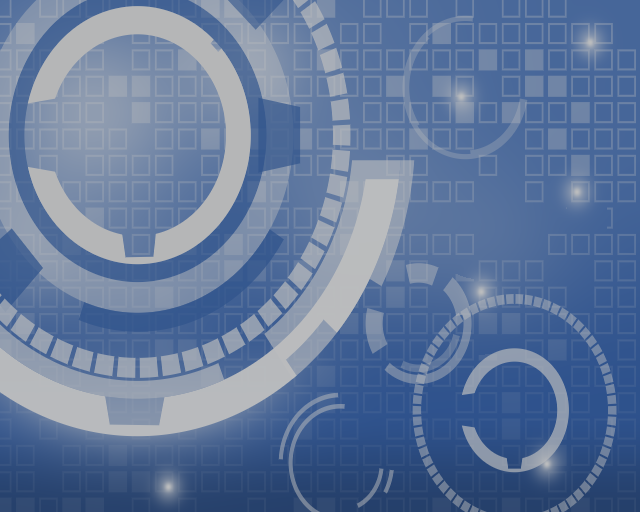
Write a WebGL 2 fragment shader that draws this background.

```glsl
#version 300 es
precision highp float;
// Blue technical backdrop: a large pale gear of broken rings at the upper left,
// four smaller dials, a fading grid of tiles and a few soft sparks.
// Rings are sectors, tick circles and tapered blocks in a stretched polar space.
uniform vec2 u_resolution;
out vec4 fragColor;

const vec3 DEEP = vec3(0.145, 0.25, 0.42);
const vec3 BLUE = vec3(0.18, 0.32, 0.55);
const vec3 SKY = vec3(0.275, 0.40, 0.60);
const vec3 SHADE = vec3(0.19, 0.33, 0.55);
const vec3 PALE = vec3(0.735, 0.74, 0.745);
const float STRETCH = 1.14;     // makes all rings taller than wide
const float TILE = 0.0515;      // grid pitch
const vec2 TILE_ORIGIN = vec2(0.2302, 0.780);
const vec2 GEAR = vec2(0.2687, 0.736);
const vec2 DIAL_TOP = vec2(0.909, 0.829);
const vec2 DIAL_MID = vec2(0.8176, 0.368);
const vec2 DIAL_LOW = vec2(0.6645, 0.096);
const vec2 DIAL_RIGHT = vec2(1.005, 0.1987);
// Glows: centre, size, strength
const vec4 GLOWS[7] = vec4[7](
  vec4(0.18, 0.78, 0.20, 0.62), vec4(0.48, 0.87, 0.13, 0.50),
  vec4(0.05, 0.52, 0.14, 0.38), vec4(0.68, 0.58, 0.20, 0.25),
  vec4(0.96, 0.51, 0.17, 0.17), vec4(0.27, 0.46, 0.15, 0.20),
  vec4(0.70, 0.92, 0.25, 0.10));
const vec2 SPARKS[6] = vec2[6](
  vec2(0.901, 0.811), vec2(1.153, 0.917), vec2(1.127, 0.625),
  vec2(0.940, 0.430), vec2(1.068, 0.094), vec2(0.329, 0.049));

float hash(vec2 p) { return fract(sin(dot(p, vec2(127.1, 311.7))) * 43758.5); }

float fill(float d) { return clamp(0.5 - d * u_resolution.y, 0.0, 1.0); }

float band(float r, float r0, float r1) { return max(r0 - r, r - r1); }

// Ring sector; angles in degrees, clockwise from the right
float arc(vec2 q, float r0, float r1, float a0, float a1) {
  float r = length(q);
  float a = degrees(atan(q.y, q.x)) - 0.5 * (a0 + a1);
  float side = abs(mod(a + 180.0, 360.0) - 180.0) - 0.5 * (a1 - a0);
  return fill(max(band(r, r0, r1), radians(side) * r));
}

float ring(vec2 q, float r0, float r1) { return fill(band(length(q), r0, r1)); }

float ticks(vec2 q, float r0, float r1, float count) {
  float turn = 6.28318 / count, r = length(q);
  float f = abs(fract(atan(q.y, q.x) / turn + 0.5) - 0.5);
  return fill(max(band(r, r0, r1), (f - 0.4) * turn * r));
}

// Tapered block lying along a spoke, half width w0 inside and w1 outside
float block(vec2 q, float angle, float r0, float r1, float w0, float w1) {
  vec2 u = vec2(cos(radians(angle)), sin(radians(angle)));
  float x = dot(q, u), y = dot(q, vec2(-u.y, u.x));
  return fill(max(band(x, r0, r1), abs(y) - mix(w0, w1, (x - r0) / (r1 - r0))));
}

void paint(inout vec3 col, vec3 ink, float a) { col = mix(col, ink, a); }

vec2 local(vec2 p, vec2 c) { return (p - c) * vec2(STRETCH, -1.0); }

void backdrop(inout vec3 col, vec2 p) {
  col = mix(DEEP, BLUE, smoothstep(0.0, 0.2, p.y));
  col = mix(col, SKY, smoothstep(0.2, 0.75, p.y));
  for (int i = 0; i < 7; i++) {
    vec2 d = (p - GLOWS[i].xy) / GLOWS[i].z;
    paint(col, PALE, GLOWS[i].w * exp(-dot(d, d)));
  }
  // Halo under the gear rim
  vec2 q = local(p, GEAR);
  float below = smoothstep(0.35, 0.6, q.y);
  paint(col, PALE, 0.45 * below * exp(-max(length(q) - 0.588, 0.0) / 0.045));
  // Tiles, outlined or filled at random
  vec2 g = (p - TILE_ORIGIN) * vec2(STRETCH, 1.0) / TILE + 0.5;
  vec2 id = floor(g), e = abs(fract(g) - 0.5);
  float d = (max(e.x, e.y) - 0.4) * TILE;
  float bare = smoothstep(0.3, 0.0, distance(p, vec2(0.94, 0.57)));
  float shown = step(0.15 + 0.6 * bare, hash(id));
  float solid = step(0.86, hash(id + 17.0));
  float fade = mix(0.07, 0.32, smoothstep(0.1, 0.85, p.y));
  float line = fill(abs(d + 0.002) - 0.002);
  paint(col, PALE, shown * fade * max(line, solid * fill(d) * 1.1));
}

void gear(inout vec3 col, vec2 q) {
  // Hub and inner rings
  paint(col, SHADE, 0.6 * ring(q, 0.252, 0.287));
  paint(col, PALE, 0.42 * ring(q, 0.287, 0.347));
  paint(col, SHADE, 0.7 * block(q, 0.0, 0.269, 0.362, 0.073, 0.055));
  paint(col, SHADE, 0.75 * block(q, 138.0, 0.33, 0.45, 0.052, 0.06));
  paint(col, SHADE, 0.6 * block(q, -47.0, 0.33, 0.45, 0.052, 0.06));
  paint(col, SHADE, 0.75 * arc(q, 0.347, 0.384, 32.0, 110.0));
  float cut = max(block(q, 180.0, 0.16, 0.27, 0.075, 0.058),
                  block(q, 89.0, 0.19, 0.238, 0.038, 0.031));
  cut = max(cut, block(q, -45.0, 0.242, 0.27, 0.012, 0.012));
  paint(col, PALE * 0.965, ring(q, 0.197, 0.252) * (1.0 - cut));
  // Tick circle
  paint(col, PALE, 0.68 * ticks(q, 0.435, 0.474, 58.0));
  // Rim: soft layers, then the bright band with its steps and notch
  float start = fill(0.049 - q.y);
  paint(col, PALE, 0.62 * start * arc(q, 0.480, 0.588, 0.0, 54.0));
  paint(col, PALE, 0.55 * start * arc(q, 0.588, 0.618, 0.0, 28.5));
  paint(col, PALE, 0.62 * arc(q, 0.480, 0.515, 68.0, 190.0));
  float notch = 0.65 * block(q, 90.7, 0.511, 0.566, 0.066, 0.055);
  float rim = arc(q, 0.515, 0.549, 0.0, 190.0) * fill(0.086 - q.y);
  rim = max(rim, arc(q, 0.545, 0.588, 0.0, 41.0) * fill(0.086 - q.y));
  rim = max(rim, arc(q, 0.545, 0.588, 53.0, 190.0));
  paint(col, PALE, 0.96 * rim * (1.0 - notch));
}

void dials(inout vec3 col, vec2 p) {
  vec2 q = local(p, DIAL_TOP);
  float a = max(arc(q, 0.130, 0.140, 10.0, 277.0), arc(q, 0.123, 0.137, 10.0, 85.0));
  paint(col, PALE, 0.3 * max(a, arc(q, 0.125, 0.140, 145.0, 230.0)));
  q = local(p, DIAL_MID);
  a = max(arc(q, 0.100, 0.118, -50.0, 130.0), arc(q, 0.080, 0.118, 150.0, 195.0));
  a = max(a, arc(q, 0.080, 0.118, -104.0, -68.0));
  paint(col, PALE, 0.45 * max(a, arc(q, 0.085, 0.118, -50.0, -10.0)));
  paint(col, PALE, 0.3 * arc(q, 0.080, 0.095, 15.0, 115.0));
  q = local(p, DIAL_LOW);
  a = max(arc(q, 0.128, 0.137, 183.0, 268.0), arc(q, 0.106, 0.115, 110.0, 275.0));
  a = max(a, arc(q, 0.088, 0.097, 7.0, 65.0));
  paint(col, PALE, 0.5 * max(a, arc(q, 0.111, 0.120, 7.0, 30.0)));
  q = local(p, DIAL_RIGHT);
  paint(col, PALE, 0.48 * ticks(q, 0.208, 0.227, 66.0));
  a = max(block(q, 180.0, 0.07, 0.13, 0.036, 0.028), block(q, 90.0, 0.09, 0.114, 0.018, 0.014));
  paint(col, PALE, 0.68 * ring(q, 0.095, 0.121) * (1.0 - a));
}

void main() {
  vec2 p = gl_FragCoord.xy / u_resolution.y;
  vec3 col;
  backdrop(col, p);
  gear(col, local(p, GEAR));
  dials(col, p);
  for (int i = 0; i < 6; i++) {
    float d = length(local(p, SPARKS[i]));
    paint(col, PALE, 0.6 * exp(-d * d / 0.0009) + 0.4 * exp(-d * d / 0.00008));
  }
  fragColor = vec4(col, 1.0);
}
```
